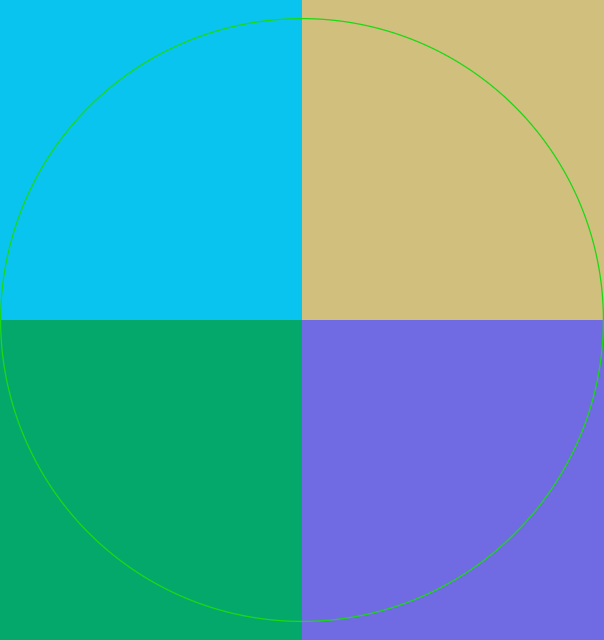
This background is drawn by a Shadertoy shader. Its source:

```glsl
// Four flat coloured quadrants with a thin green circle spanning the width.

void mainImage(out vec4 fragColor, in vec2 fragCoord) {
    // Centred coordinates, one unit per canvas width
    float pixel = 1.0 / iResolution.x;
    vec2 p = (fragCoord - 0.5 * iResolution.xy) * pixel;

    // Quadrants, blended over one pixel at the axes
    vec2 side = clamp(p / pixel + 0.5, 0.0, 1.0);
    vec3 lower = mix(vec3(0.02, 0.66, 0.42), vec3(0.44, 0.42, 0.89), side.x);
    vec3 upper = mix(vec3(0.04, 0.77, 0.94), vec3(0.82, 0.75, 0.49), side.x);
    vec3 color = mix(lower, upper, side.y);

    // Thin circle outline
    float ringDistance = abs(length(p) - 0.499) - 0.00105;
    float ring = clamp(0.5 - ringDistance / pixel, 0.0, 1.0);
    color = mix(color, vec3(0.1, 0.85, 0.08), ring);

    fragColor = vec4(color, 1.0);
}
```
